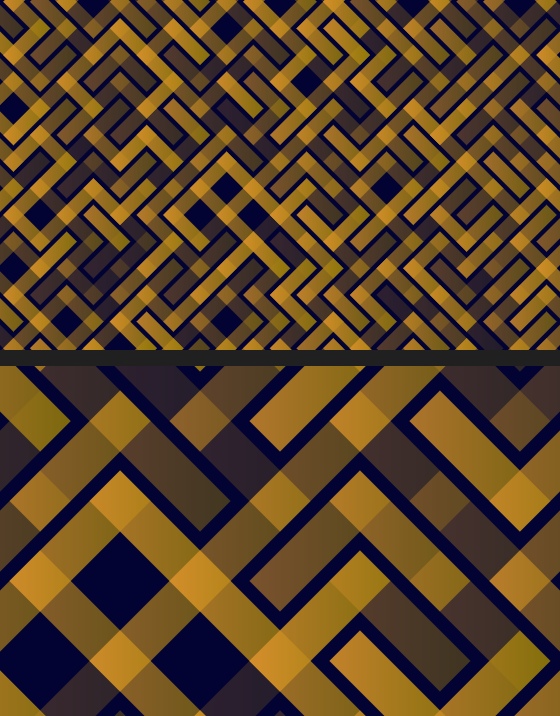
Top: the whole. Bottom: its middle third, enlarged.
Reproduce this pattern procedurally as a WebGL 2 fragment shader.

```glsl
#version 300 es
precision highp float;
// Maze of translucent golden diagonal bars, overlapping at their ends, on navy.

uniform vec2 u_resolution;
out vec4 fragColor;

const float CELLS_HIGH = 13.13;      // grid cells in the canvas height
const float BAR_HALF_WIDTH = 0.27;   // in cells
const float HALF_DIAGONAL = 0.70711; // half the diagonal of a cell

const vec3 NAVY = vec3(0.01, 0.01, 0.20);
const vec3 ORANGE = vec3(0.84, 0.56, 0.17);
const vec3 OLIVE = vec3(0.57, 0.48, 0.03);

float hash(vec2 cell, float seed) {
    vec3 p = fract(vec3(cell.xyx + seed) * vec3(0.1031, 0.1030, 0.0973));
    p += dot(p, p.yzx + 33.33);
    return fract((p.x + p.y) * p.z);
}

float boxDistance(vec2 p, vec2 halfSize) {
    vec2 d = abs(p) - halfSize;
    return length(max(d, 0.0)) + min(max(d.x, d.y), 0.0);
}

// Distance to a square-ended bar along a cell diagonal; slope is 1 or -1.
float barDistance(vec2 p, float slope, float halfWidth) {
    vec2 along = vec2(1.0, slope) * HALF_DIAGONAL;
    vec2 across = vec2(-along.y, along.x);
    vec2 q = vec2(dot(p, along), dot(p, across));
    return boxDistance(q, vec2(HALF_DIAGONAL + halfWidth, halfWidth));
}

// Bar tint runs from orange at its left tip to olive at its right tip.
vec3 barTint(float x, float halfWidth) {
    float reach = 0.5 + halfWidth * 2.0 * HALF_DIAGONAL;
    return mix(ORANGE, OLIVE, clamp(0.5 + 0.5 * x / reach, 0.0, 1.0));
}

vec3 blendBar(vec3 under, vec2 p, vec2 cell, float halfWidth, float pixel) {
    vec2 local = p - cell - 0.5;
    float slope = hash(cell, 17.0) < 0.5 ? -1.0 : 1.0;
    float opacity = mix(0.2, 0.92, hash(cell, 71.0));
    float d = barDistance(local, slope, halfWidth);
    float coverage = clamp(0.5 - d / pixel, 0.0, 1.0);
    return mix(under, barTint(local.x, halfWidth), opacity * coverage);
}

void main() {
    float pixel = CELLS_HIGH / u_resolution.y;
    vec2 p = (gl_FragCoord.xy - 0.5 * u_resolution) * pixel + vec2(0.0, 0.5);
    vec2 home = floor(p);

    // Bars reach into neighbouring cells, so layer all nine, left to right.
    vec3 color = NAVY;
    for (int x = -1; x <= 1; x++) {
        for (int y = 1; y >= -1; y--) {
            vec2 cell = home + vec2(x, y);
            color = blendBar(color, p, cell, BAR_HALF_WIDTH, pixel);
        }
    }
    fragColor = vec4(color, 1.0);
}
```
